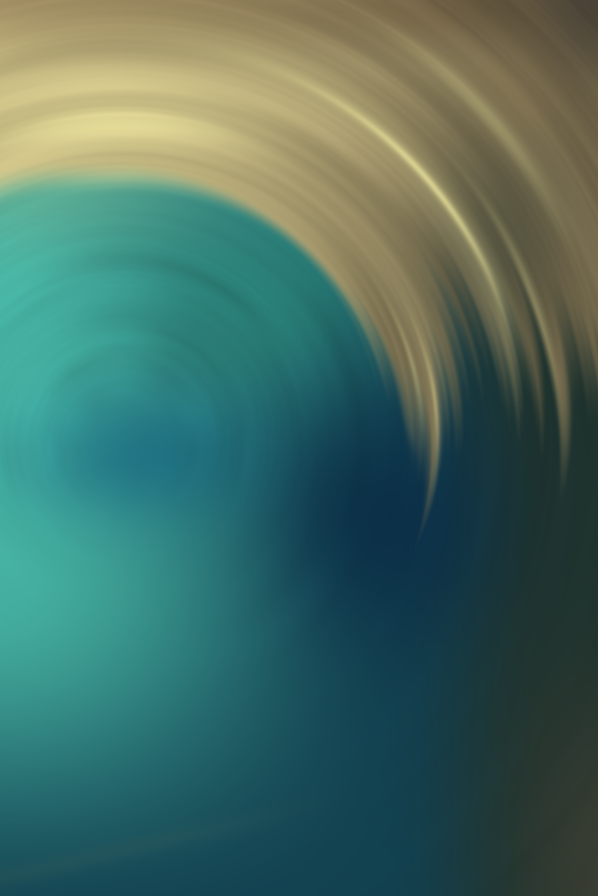
Write a Shadertoy shader that draws this background.

```glsl
#define CENTRE vec2(0.137, 0.505)
#define RIM_RADIUS 0.296
#define STREAK_GAIN 0.48
#define RIPPLE_GAIN 0.14
#define LAGOON vec3(0.27, 0.69, 0.63)
#define DEEP vec3(0.07, 0.25, 0.31)
#define NAVY vec3(0.04, 0.18, 0.28)
#define MOSS vec3(0.12, 0.20, 0.18)
#define SAND vec3(0.79, 0.74, 0.52)
#define BRONZE vec3(0.48, 0.43, 0.31)
#define CREAM vec3(0.87, 0.84, 0.58)

float hash(vec2 cell) {
    vec3 q = fract(cell.xyx * vec3(0.1031, 0.1030, 0.0973));
    q += dot(q, q.yzx + 33.33);
    return fract((q.x + q.y) * q.z);
}

float noise(vec2 x) {
    vec2 i = floor(x), f = fract(x);
    f = f * f * (3.0 - 2.0 * f);
    return mix(mix(hash(i), hash(i + vec2(1, 0)), f.x),
               mix(hash(i + vec2(0, 1)), hash(i + vec2(1, 1)), f.x), f.y);
}

// Fine concentric fibres, roughly -0.5 to 0.5
float fibres(float radius, float angle) {
    float sum = 0.0, weight = 0.5, frequency = 34.0;
    for (int i = 0; i < 4; i++) {
        sum += weight * (noise(vec2(radius * frequency, angle * 1.7 + 9.0 * float(i) + 20.0)) - 0.5);
        frequency *= 2.0;
        weight *= 0.62;
    }
    return sum;
}

float bell(float x) { return exp(-x * x); }

// Blend an elliptical patch of colour into the base
vec3 glow(vec3 base, vec3 tone, vec2 p, vec2 at, vec2 size, float amount) {
    vec2 d = (p - at) / size;
    return mix(base, tone, amount * exp(-dot(d, d)));
}

// Soft bright arc around the swirl centre
float arc(vec2 polar, float radius, float width, float middle, float spread) {
    return bell((polar.x - radius) / width) * bell((polar.y - middle) / spread);
}

vec3 seaColour(vec2 p) {
    vec3 sea = mix(DEEP, LAGOON, smoothstep(-0.07, 0.36, p.y));
    sea = mix(sea, DEEP, smoothstep(0.0, 0.48, p.x));
    sea = glow(sea, vec3(0.17, 0.53, 0.48), p, vec2(0.29, 0.67), vec2(0.15, 0.13), 0.75);
    sea = glow(sea, vec3(0.42, 0.68, 0.56), p, vec2(0.03, 0.81), vec2(0.20, 0.08), 0.7);
    sea = glow(sea, vec3(0.10, 0.42, 0.51), p, vec2(0.17, 0.49), vec2(0.13, 0.07), 0.75);
    sea = mix(sea, MOSS, smoothstep(0.43, 0.61, p.x));
    sea = glow(sea, NAVY, p, vec2(0.43, 0.42), vec2(0.12, 0.13), 0.9);
    sea = glow(sea, vec3(0.26, 0.25, 0.20), p, vec2(0.69, 0.02), vec2(0.11, 0.20), 0.75);
    // Faint slanting sheen near the foot
    float sheen = bell((p.y - 0.02 - 0.23 * p.x) / 0.012) * smoothstep(0.42, 0.15, p.x);
    return mix(sea, vec3(0.25, 0.38, 0.34), 0.2 * sheen);
}

vec3 goldColour(vec2 p) {
    vec3 gold = mix(SAND, BRONZE, smoothstep(0.08, 0.62, p.x));
    gold = mix(gold, gold * vec3(0.82, 0.78, 0.77), smoothstep(0.91, 1.0, p.y));
    gold = glow(gold, CREAM, p, vec2(0.12, 0.86), vec2(0.16, 0.04), 0.6);
    gold = glow(gold, vec3(0.31, 0.32, 0.25), p, vec2(0.55, 0.71), vec2(0.08, 0.15), 0.75);
    gold = glow(gold, vec3(0.56, 0.48, 0.33), p, vec2(0.60, 0.91), vec2(0.06, 0.07), 0.5);
    return glow(gold, vec3(0.27, 0.25, 0.21), p, vec2(0.68, 1.0), vec2(0.09, 0.10), 0.9);
}

void mainImage(out vec4 fragColor, in vec2 fragCoord) {
    vec2 p = fragCoord / iResolution.y;
    vec2 d = p - CENTRE;
    // Angle runs clockwise from straight up
    vec2 polar = vec2(length(d), atan(d.x, d.y));
    float radius = polar.x, angle = polar.y;
    float fibre = fibres(radius, angle);

    // Water with faint circular ripples
    vec3 sea = seaColour(p);
    float rippleFade = smoothstep(0.02, 0.12, radius) * (1.0 - smoothstep(1.2, 2.7, abs(angle)));
    sea *= 1.0 + RIPPLE_GAIN * fibre * (0.25 + rippleFade) * smoothstep(3.1, 2.5, abs(angle));

    // Streaked gold with a few brighter arcs
    vec3 gold = goldColour(p);
    gold *= 1.0 + STREAK_GAIN * fibre * (0.55 + 0.6 * smoothstep(0.3, 1.3, angle));
    float shine = 0.65 * arc(polar, 0.450, 0.0045, 0.85, 0.38)
                + 0.30 * arc(polar, 0.453, 0.014, 0.75, 0.55)
                + 0.45 * arc(polar, 0.359, 0.007, -0.05, 0.35)
                + 0.40 * arc(polar, 0.335, 0.003, 1.40, 0.30)
                + 0.40 * arc(polar, 0.352, 0.003, 1.45, 0.25)
                + 0.30 * arc(polar, 0.486, 0.005, 1.25, 0.30)
                + 0.35 * arc(polar, 0.548, 0.010, 0.85, 0.25);
    gold = mix(gold, CREAM, shine);

    // Inner rim, then ragged tails where the streaks run out
    float rim = RIM_RADIUS + 0.040 * smoothstep(1.3, 1.78, angle)
              + 0.022 * smoothstep(0.0, 0.55, -angle);
    float softness = mix(0.022, 0.009, smoothstep(-0.2, 0.8, angle));
    float cover = smoothstep(-softness, softness, radius - rim);
    float ragged = 0.11 * (noise(vec2(radius * 75.0, 3.0)) - 0.5)
                 + 0.06 * (noise(vec2(radius * 190.0, 7.0)) - 0.5);
    float reach = 0.12 * bell((radius - 0.335) / 0.03) + 0.05 * smoothstep(0.45, 0.50, radius);
    cover *= smoothstep(0.53, 0.69, p.y + ragged + reach);

    fragColor = vec4(clamp(mix(sea, gold, cover), 0.0, 1.0), 1.0);
}
```
